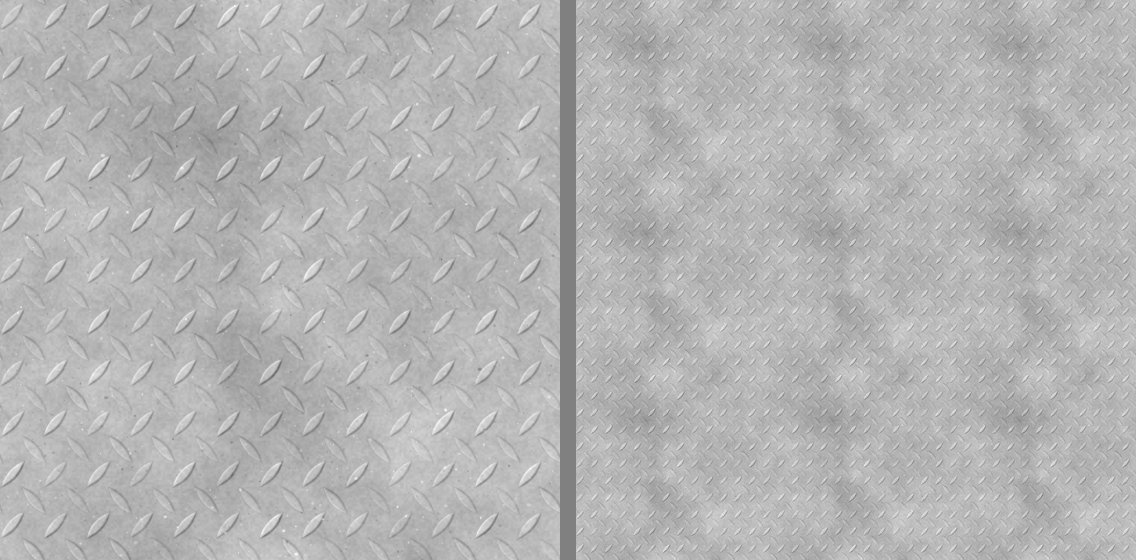
Left, the tile; right, the same tile 3 across and 3 down.
A Shadertoy shader for this texture:

```glsl
// Worn steel tread plate: two interleaved lattices of raised, pointed lenses
// leaning opposite ways, each lit from the upper left along its rim, over
// wrapped cloudy noise with fine grain, pale specks and dark pits.

const vec2 REPEATS = vec2(13.0, 11.0);

// Integer hash: three random values in 0..1 per cell and seed.
vec3 hash(vec2 cell, float seed) {
    uvec3 v = uvec3(vec3(cell, seed)) * 1664525u + 1013904223u;
    v.x += v.y * v.z; v.y += v.z * v.x; v.z += v.x * v.y;
    v ^= v >> 16u;
    v.x += v.y * v.z; v.y += v.z * v.x; v.z += v.x * v.y;
    return vec3(v >> 8u) / 16777216.0;
}

// Value noise that wraps after a whole number of cells.
float noise(vec2 uv, float cells, float seed) {
    vec2 p = uv * cells, i = floor(p), f = fract(p);
    f = f * f * (3.0 - 2.0 * f);
    vec2 a = mod(i, cells), b = mod(i + 1.0, cells);
    return mix(mix(hash(a, seed).x, hash(vec2(b.x, a.y), seed).x, f.x),
               mix(hash(vec2(a.x, b.y), seed).x, hash(b, seed).x, f.x), f.y);
}

// Wrapped fractal noise, centred on zero.
float clouds(vec2 uv, float cells, float seed) {
    float sum = 0.0, gain = 0.5;
    for (int i = 0; i < 5; i++) {
        sum += gain * (noise(uv, cells, seed + float(i)) - 0.5);
        cells *= 2.0;
        gain *= 0.55;
    }
    return sum;
}

// Soft elliptical patch.
float patchAt(vec2 uv, vec2 centre, vec2 size) {
    vec2 p = (uv - centre) / size;
    return exp(-dot(p, p));
}

// Brightness change from one lattice of treads; lean is +1 or -1.
float treads(vec2 uv, vec2 centre, float lean, float pixel) {
    vec2 g = uv * REPEATS - centre + 0.5;
    vec3 rnd = hash(mod(floor(g), REPEATS), 20.0 + lean);
    vec2 p = (fract(g) - 0.5) / REPEATS + (rnd.xy - 0.5) * 0.002;
    vec2 axis = vec2(0.66 * lean, 0.75), across = vec2(-axis.y, axis.x * 1.0);
    across.y = 0.66 * lean;
    vec2 q = vec2(dot(p, axis), dot(p, across));

    // Lens: overlap of two circles
    float halfLength = 0.0305, halfWidth = 0.0083 + 0.001 * (rnd.x - 0.5);
    float radius = (halfLength * halfLength + halfWidth * halfWidth) / (2.0 * halfWidth);
    float d = length(abs(q) + vec2(0.0, radius - halfWidth)) - radius;

    // Lit and shaded rim, body and thin outline
    float facing = dot(across, vec2(-0.9, 0.4));
    float side = clamp(q.y / 0.003, -1.0, 1.0);
    float body = 1.0 - smoothstep(-0.0015 - pixel, pixel, d);
    float rim = exp(-pow((d + 0.0012) / 0.0021, 2.0));
    float outline = exp(-pow((d - 0.0006) / 0.0013, 2.0));
    float relief = rim * side * facing * (side > 0.0 ? 0.13 : 0.25);
    float wear = mix(0.6, 1.15, rnd.z) * (0.9 + 0.8 * clouds(uv, 40.0, 50.0));
    return wear * (relief + body * 0.085 * facing - outline * 0.045);
}

// Scattered round marks, one at most per cell, kept inside it.
float specks(vec2 uv, float cells, float chance, float seed, float pixel) {
    vec2 g = uv * cells, cell = mod(floor(g), cells);
    vec3 rnd = hash(cell, seed), kind = hash(cell, seed + 1.0);
    float size = mix(0.0008, 0.0028, kind.y * kind.y * kind.y);
    vec2 p = (fract(g) - mix(vec2(0.2), vec2(0.8), rnd.xy)) / cells;
    p.x *= mix(0.7, 1.4, kind.z);
    float dotMask = 1.0 - smoothstep(size - pixel, size + pixel, length(p));
    return dotMask * step(rnd.z, chance) * mix(0.4, 1.0, kind.x);
}

void mainImage(out vec4 fragColor, in vec2 fragCoord) {
    vec2 uv = fragCoord / iResolution.xy;
    float pixel = 0.7 / iResolution.y;

    // Plate: broad stains, then mottling and grain
    float shade = 0.712 + 0.17 * clouds(uv, 4.0, 1.0) + 0.10 * clouds(uv, 24.0, 8.0);
    shade -= 0.055 * patchAt(uv, vec2(0.30, 0.78), vec2(0.16, 0.10));
    shade -= 0.055 * patchAt(uv, vec2(0.42, 0.48), vec2(0.05, 0.20));
    shade -= 0.030 * patchAt(uv, vec2(0.82, 0.77), vec2(0.08, 0.09));
    shade += 0.025 * patchAt(uv, vec2(0.17, 0.55), vec2(0.08, 0.12));
    shade += 0.020 * patchAt(uv, vec2(0.65, 0.30), vec2(0.16, 0.13));
    shade += 0.050 * (noise(uv, 256.0, 15.0) - 0.5) + 0.035 * (noise(uv, 130.0, 16.0) - 0.5);

    // Raised treads leaning right, then left
    shade += treads(uv, vec2(0.288, 0.685), 1.0, pixel);
    shade += treads(uv, vec2(0.795, 0.169), -1.0, pixel);

    // Pale chips and dark pits
    shade += 0.20 * specks(uv, 46.0, 0.13, 30.0, pixel);
    shade += 0.10 * specks(uv, 85.0, 0.10, 33.0, pixel);
    shade -= 0.17 * specks(uv, 40.0, 0.10, 36.0, pixel);
    shade -= 0.08 * specks(uv, 90.0, 0.14, 39.0, pixel);

    fragColor = vec4(vec3(clamp(shade, 0.0, 1.0)), 1.0);
}
```
